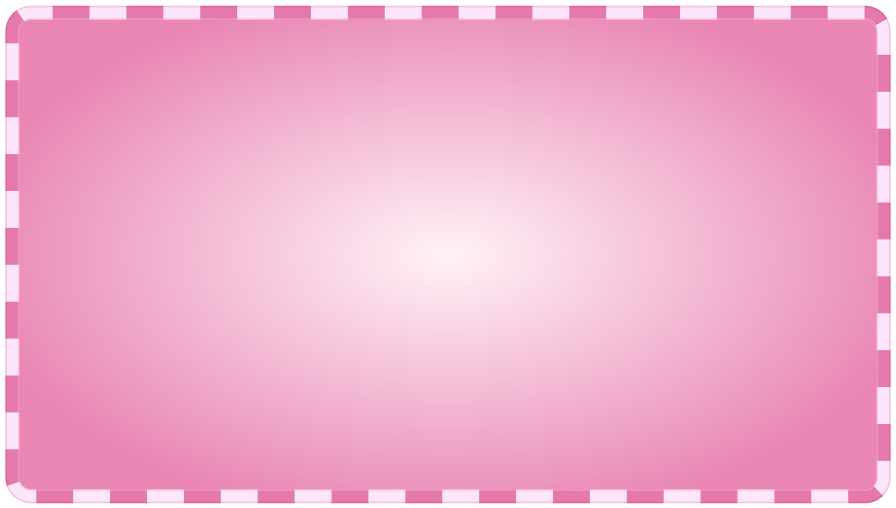
A WebGL 1 fragment shader for this background:

```glsl
precision highp float;
// A pink panel with a soft elliptical glow inside a rounded candy-striped frame.
// A rounded-box distance shapes the frame; the clockwise length along its
// outline places the stripes. Lengths are in units of the canvas height.
uniform vec2 u_resolution;

#define CENTER vec2(0.0, -0.001)
#define HALF_SIZE vec2(0.8713, 0.4897)
#define CORNER_RADIUS 0.0506
#define BORDER 0.0276
#define STRIPE_PERIOD 0.1453
#define SEAM_ANGLE 1.047
#define GLOW_RADII vec2(0.949, 0.533)
#define GLOW_COLOR vec3(1.0, 0.95, 0.97)
#define PANEL_COLOR vec3(0.912, 0.525, 0.705)
#define LIGHT_STRIPE vec3(0.995, 0.90, 0.975)
#define DARK_STRIPE vec3(0.902, 0.475, 0.67)
#define LINE_WIDTH 0.0032

const float HALF_PI = 1.5707963;

float roundedBox(vec2 p, vec2 halfSize, float radius) {
  vec2 q = abs(p) - halfSize + radius;
  return length(max(q, 0.0)) + min(max(q.x, q.y), 0.0) - radius;
}

// Clockwise stripe phase along the outline, counted from the upper right seam.
float stripePhase(vec2 p) {
  vec2 core = HALF_SIZE - CORNER_RADIUS;
  vec2 q = abs(p);
  vec2 outside = max(q - core, 0.0);
  float angle = atan(outside.x, max(outside.y, 1e-6));
  float quarter = core.x + core.y + CORNER_RADIUS * HALF_PI;
  float along = min(q.x, core.x) + CORNER_RADIUS * angle
              + core.y - min(q.y, core.y);
  float travel = p.x * p.y > 0.0 ? along : 2.0 * quarter - along;
  travel += p.x < 0.0 ? 2.0 * quarter : 0.0;
  float seam = core.x + CORNER_RADIUS * SEAM_ANGLE;
  return mod(travel - seam, 4.0 * quarter) / STRIPE_PERIOD;
}

// Smooth coverage of the region where the signed distance is negative.
float coverage(float dist, float pixel) {
  return clamp(0.5 - dist / pixel, 0.0, 1.0);
}

void main() {
  float pixel = 1.0 / u_resolution.y;
  vec2 p = (gl_FragCoord.xy - 0.5 * u_resolution) * pixel - CENTER;
  float dist = roundedBox(p, HALF_SIZE, CORNER_RADIUS);

  // Panel with elliptical glow
  float glow = min(length(p / GLOW_RADII), 1.0);
  vec3 panel = mix(GLOW_COLOR, PANEL_COLOR, glow);

  // Alternating stripes, light in the first half of each period
  float stripeEdge = abs(fract(stripePhase(p) + 0.25) - 0.5) - 0.25;
  float light = coverage(stripeEdge * STRIPE_PERIOD, pixel);
  vec3 frame = mix(DARK_STRIPE, LIGHT_STRIPE, light);

  // Thin shaded rim outside, thin pale line inside
  float rim = 1.0 - coverage(dist + LINE_WIDTH, pixel);
  frame *= mix(vec3(1.0), vec3(0.96, 0.84, 0.93), rim);
  float innerLine = coverage(dist + BORDER - LINE_WIDTH, pixel);
  frame = mix(frame, vec3(0.95, 0.68, 0.82), 0.5 * innerLine);

  // Layers from the white surround inwards
  vec3 color = mix(vec3(1.0), frame, coverage(dist, pixel));
  color = mix(color, panel, coverage(dist + BORDER, pixel));
  gl_FragColor = vec4(color, 1.0);
}
```
